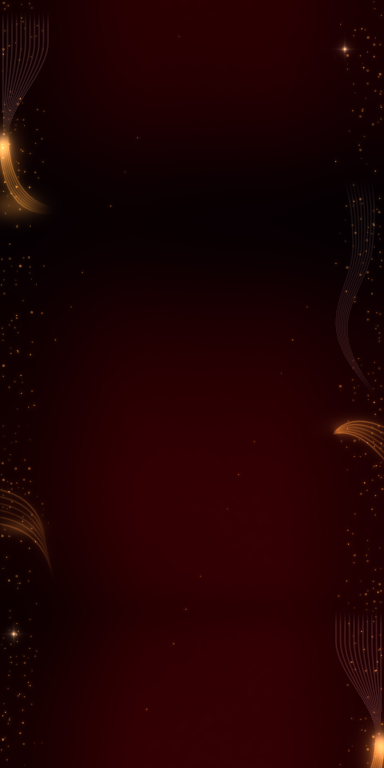
Reproduce this background procedurally as a WebGL 1 fragment shader.

```glsl
precision highp float;
// Dark crimson backdrop with gold ornaments along both long sides.
// Soft gradients make the ground; line fans, Bezier ribbons, glows and
// hashed dust are added on top. Canvas spans x 0..1 and y 0..2.
uniform vec2 u_resolution;

#define CRIMSON vec3(0.198, 0.0, 0.011)
#define GOLD vec3(0.62, 0.40, 0.15)
#define CREAM vec3(0.72, 0.58, 0.42)
#define MIST vec3(0.17, 0.13, 0.13)
#define STRANDS 6
#define SEGMENTS 12
#define LINE_WIDTH 0.0014
#define DUST_AMOUNT 0.5
#define BAND_Y 1.425

float pixel;

float hash(vec2 p) {
  return fract(sin(dot(p, vec2(127.1, 311.7))) * 4375.85);
}

float stroke(float d) {
  return 1.0 - smoothstep(LINE_WIDTH - 0.5 * pixel, LINE_WIDTH + pixel, d);
}

float glow(vec2 p, vec2 center, vec2 radius) {
  vec2 d = (p - center) / radius;
  return exp(-dot(d, d));
}

// Distance to a quadratic Bezier, with the curve parameter in y
vec2 curve(vec2 p, vec2 a, vec2 b, vec2 c) {
  vec2 best = vec2(9.0, 0.0);
  vec2 start = a;
  for (int i = 1; i <= SEGMENTS; i++) {
    float t = float(i) / float(SEGMENTS);
    vec2 end = mix(mix(a, b, t), mix(b, c, t), t);
    vec2 along = end - start;
    float h = clamp(dot(p - start, along) / dot(along, along), 0.0, 1.0);
    float d = length(p - start - along * h);
    if (d < best.x) best = vec2(d, t + (h - 1.0) / float(SEGMENTS));
    start = end;
  }
  return best;
}

// Strands blended from curve abc to the same curve shifted by da, db, dc
float ribbon(vec2 p, vec2 a, vec2 b, vec2 c, vec2 da, vec2 db, vec2 dc) {
  float light = 0.0;
  for (int i = 0; i < STRANDS; i++) {
    float f = float(i) / float(STRANDS - 1);
    vec2 hit = curve(p, a + f * da, b + f * db, c + f * dc);
    float taper = smoothstep(0.0, 0.12, hit.y) * (1.0 - smoothstep(0.55, 1.0, hit.y));
    float ink = 0.45 * stroke(hit.x) + 0.13 * exp(-hit.x / 0.009);
    light += ink * taper * (0.5 + 0.5 * abs(2.0 * f - 1.0));
  }
  return light;
}

// Evenly spaced lines between two side edges, faded at both ends
float fan(float x, float t, float left, float right, float count) {
  float width = max(right - left, 0.001);
  float f = (x - left) / width * count;
  float d = abs(fract(f + 0.5) - 0.5) * width / count;
  float inside = step(-0.5, f) * step(f, count + 0.5);
  float ends = smoothstep(0.0, 0.15, t) * (1.0 - smoothstep(0.85, 1.0, t));
  return stroke(d) * inside * ends;
}

// Fan of fine lines that drains into a glowing curl
vec3 ornament(vec2 p) {
  float t = (1.975 - p.y) / 0.33;
  float right = mix(0.125, 0.022, smoothstep(0.25, 1.0, t));
  vec3 light = MIST * 0.75 * fan(p.x, t, 0.008, right, 10.0);
  light += GOLD * 0.9 * ribbon(p, vec2(0.0, 1.66), vec2(-0.005, 1.43), vec2(0.145, 1.445),
                               vec2(0.02, 0.0), vec2(0.025, 0.05), vec2(0.0, 0.012));
  light += CREAM * 0.75 * glow(p, vec2(0.008, 1.62), vec2(0.018, 0.032));
  light += GOLD * 0.5 * glow(p, vec2(0.01, 1.6), vec2(0.04, 0.065));
  light += GOLD * 0.45 * glow(p, vec2(0.035, 1.465), vec2(0.06, 0.035));
  return light;
}

// Bright point with a soft halo and crossed rays
float star(vec2 p, vec2 center) {
  vec2 d = abs(p - center);
  float rays = exp(-d.x / 0.002 - d.y / 0.012) + exp(-d.y / 0.002 - d.x / 0.012);
  return 0.5 * rays + 0.6 * glow(p, center, vec2(0.006)) + 0.2 * glow(p, center, vec2(0.017));
}

// Gold specks hashed on a grid, kept near the two sides
float dust(vec2 p, float cells) {
  vec2 id = floor(p * cells);
  vec2 offset = 0.2 + 0.6 * vec2(hash(id + 3.1), hash(id + 8.7));
  float radius = mix(0.0008, 0.0028, pow(hash(id + 5.3), 3.0));
  float d = length(p * cells - id - offset) / cells;
  float side = 1.0 - smoothstep(0.02, 0.15, min(p.x, 1.0 - p.x));
  float clumps = 0.65 + 0.35 * sin(p.y * 14.0 + 4.0 * step(0.5, p.x));
  float present = step(hash(id), DUST_AMOUNT * side * clumps);
  float speck = 1.0 - smoothstep(radius - 0.5 * pixel, radius + pixel, d);
  return present * (speck + 0.2 * exp(-d / 0.004)) * mix(0.25, 0.85, hash(id + 1.9));
}

vec3 ground(vec2 p) {
  float shade = mix(0.42, 1.0, smoothstep(0.0, 0.4, p.x)) * mix(1.0, 0.62, smoothstep(0.68, 1.0, p.x));
  float band = glow(p, vec2(0.75, BAND_Y), vec2(1.5, 0.28));
  shade *= 1.0 - 0.68 * band - 0.17 * smoothstep(0.65, 1.1, p.y);
  shade *= 1.0 - 0.35 * glow(p, vec2(0.05, 0.4), vec2(0.35, 0.2));
  shade *= 1.0 - 0.13 * glow(p, vec2(0.6, 0.41), vec2(0.6, 0.06));
  float mottle = sin(p.x * 61.0 + 3.0 * sin(p.y * 37.0)) * sin(p.y * 53.0 + 2.0 * sin(p.x * 43.0));
  return CRIMSON * shade * (1.0 + 0.015 * mottle) + vec3(0.0, 0.0, 0.007) * band;
}

void main() {
  vec2 p = gl_FragCoord.xy / u_resolution * vec2(1.0, 2.0);
  pixel = 1.0 / u_resolution.x;
  vec3 color = ground(p);

  // Matching ornaments: upper left, and mirrored at lower right
  color += ornament(p) + ornament(vec2(1.0 - p.x, p.y + 1.56));

  // Thin misty veil winding down the right side
  float t = (1.545 - p.y) / 0.59;
  float middle = 0.915 + 0.03 * sin(8.0 * t - 0.8) + 0.05 * pow(abs(t), 6.0)
               + 0.035 * (1.0 - smoothstep(0.0, 0.3, t));
  float halfWidth = mix(0.035, 0.004, clamp(t, 0.0, 1.0));
  color += MIST * 0.45 * fan(p.x, t, middle - halfWidth, middle + halfWidth, 7.0);

  // Golden ribbons on the left and right
  color += GOLD * 0.6 * ribbon(p, vec2(-0.02, 0.728), vec2(0.11, 0.71), vec2(0.118, 0.58),
                              vec2(0.0, -0.09), vec2(0.012, -0.085), vec2(0.022, -0.1));
  color += GOLD * 0.25 * glow(p, vec2(0.05, 0.625), vec2(0.05, 0.02));
  color += GOLD * 0.85 * ribbon(p, vec2(0.865, 0.868), vec2(0.93, 0.95), vec2(1.08, 0.84),
                               vec2(0.0), vec2(0.02, -0.05), vec2(-0.02, -0.12));
  color += GOLD * 0.22 * glow(p, vec2(0.92, 0.885), vec2(0.06, 0.025));

  // Dust and the two brightest stars
  color += GOLD * (dust(p, 30.0) + 0.7 * dust(p + 7.0 * vec2(0.0, 1.0), 57.0));
  color += CREAM * (star(p, vec2(0.898, 1.872)) + star(p, vec2(0.036, 0.349)));
  gl_FragColor = vec4(color, 1.0);
}
```
